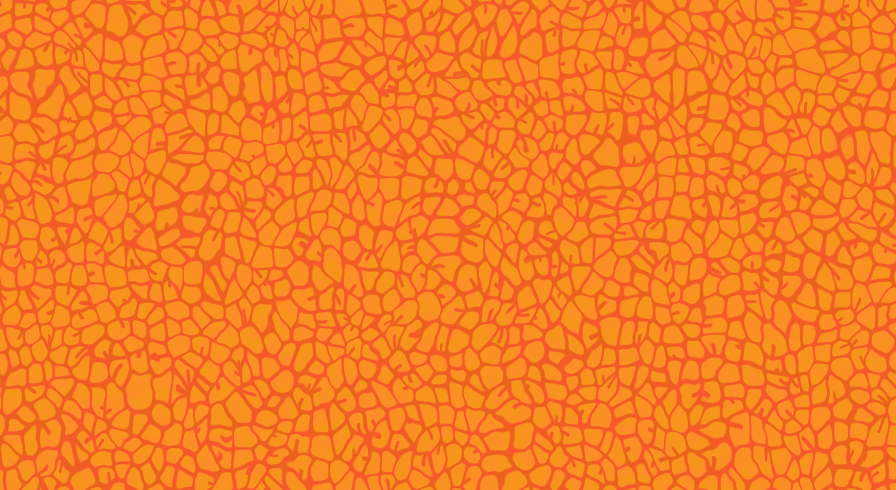
Give the GLSL for this pattern, as a WebGL 2 fragment shader.

```glsl
#version 300 es
precision highp float;
// Draws an animal-print field of small rounded amber spots on red-orange.

uniform vec2 u_resolution;
out vec4 fragColor;

// Sine-free hash: one cell to two values in 0..1
vec2 hash2(vec2 cell) {
    vec3 p = fract(vec3(cell.xyx) * vec3(0.1031, 0.1030, 0.0973));
    p += dot(p, p.yzx + 33.33);
    return fract((p.xx + p.yz) * p.zy);
}

// Smooth two-channel value noise
vec2 noise2(vec2 p) {
    vec2 i = floor(p);
    vec2 f = fract(p);
    f = f * f * (3.0 - 2.0 * f);
    vec2 low = mix(hash2(i), hash2(i + vec2(1, 0)), f.x);
    vec2 high = mix(hash2(i + vec2(0, 1)), hash2(i + vec2(1, 1)), f.x);
    return mix(low, high, f.y);
}

// Scattered centre of a cell
vec2 spotCentre(vec2 cell) {
    return cell + 0.5 + 0.84 * (hash2(cell + 40.0) - 0.5);
}

float capsule(vec2 p, vec2 a, vec2 b, float radius) {
    vec2 ab = b - a;
    float t = clamp(dot(p - a, ab) / dot(ab, ab), 0.0, 1.0);
    return length(p - a - ab * t) - radius;
}

// Signed depth inside the nearest spot, positive within it
float spotDepth(vec2 p) {
    // Nearest centre
    vec2 base = floor(p);
    vec2 nearestCell = base;
    float nearest = 9.0;
    for (int y = -1; y <= 1; y++) {
        for (int x = -1; x <= 1; x++) {
            vec2 cell = base + vec2(x, y);
            float dist = length(spotCentre(cell) - p);
            if (dist < nearest) {
                nearest = dist;
                nearestCell = cell;
            }
        }
    }

    // Soft minimum of the distances to the cell borders rounds the corners
    vec2 centre = spotCentre(nearestCell);
    float sum = 0.0;
    for (int y = -2; y <= 2; y++) {
        for (int x = -2; x <= 2; x++) {
            if (x == 0 && y == 0) continue;
            vec2 other = spotCentre(nearestCell + vec2(x, y));
            float border = dot(0.5 * (centre + other) - p, normalize(other - centre));
            sum += exp(-17.0 * border);
        }
    }
    vec2 trait = hash2(nearestCell + 170.0);
    float depth = -log(sum) / 17.0 - mix(0.045, 0.11, trait.x);

    // Some spots have a bite taken out of one side
    if (trait.y < 0.3) {
        float angle = 6.2832 * hash2(nearestCell + 290.0).x;
        vec2 side = vec2(cos(angle), sin(angle));
        float bite = capsule(p, centre + 0.1 * side, centre + 0.8 * side, 0.09);
        depth = min(depth, bite);
    }
    return depth;
}

void main() {
    vec2 uv = gl_FragCoord.xy / u_resolution.y;

    // Slightly tall cells, bent by broad and fine wobble
    vec2 p = uv * vec2(27.0, 23.5) + 8.0;
    p += 0.9 * (noise2(p * 0.35) - 0.5) + 0.22 * (noise2(p * 1.9 + 60.0) - 0.5);

    float blur = 20.0 / u_resolution.y;
    float spot = smoothstep(-blur, blur, spotDepth(p));

    // Faint mottling of both inks
    float mottle = smoothstep(0.3, 0.7, noise2(uv * 50.0 + 90.0).x);
    vec3 ground = mix(vec3(0.925, 0.375, 0.125), vec3(0.96, 0.35, 0.165), mottle);
    vec3 amber = mix(vec3(0.97, 0.58, 0.11), vec3(0.985, 0.56, 0.15), mottle);

    fragColor = vec4(mix(ground, amber, spot), 1.0);
}
```
